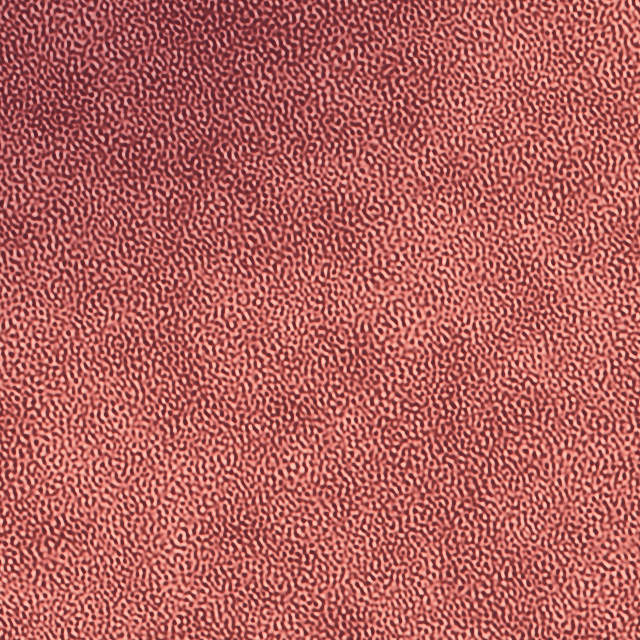
Reproduce this texture procedurally as a Shadertoy shader.

```glsl
// Fine pebbled red leather: a maze of small pink ridges and dark creases.
// Many plane waves of similar length sum to a random relief, whose height
// and slope pick a colour from a ramp; broad noise adds uneven light.

const int   WAVES        = 40;
const float GRAIN_FREQ   = 90.0;   // ridges across the canvas
const float FREQ_SPREAD  = 0.34;   // relative spread of ridge sizes
const float GRAIN_ANGLE  = 0.40;   // direction across the favoured creases
const float ANISOTROPY   = 0.40;
const float WARP_FREQ    = 9.0;
const float WARP_AMOUNT  = 0.012;
const float FINE_FREQ    = 230.0;
const float FINE_AMOUNT  = 0.45;
const float MOTTLE_FREQ  = 11.0;
const float MOTTLE       = 0.40;
const float SHADE_DROP   = 0.42;   // tone lost in the shaded corner
const vec2  LIGHT_DIR    = vec2(-0.6, 0.8);
const vec3  RIM_TINT     = vec3(0.045, -0.010, -0.022);
const vec3  SHADE_TINT   = vec3(0.90, 0.87, 0.96);

// Colours from crease to crest, each with its rank in brightness.
const int TONES = 7;
const vec3 TONE[TONES] = vec3[TONES](
    vec3(0.38, 0.14, 0.17), vec3(0.47, 0.20, 0.22), vec3(0.56, 0.22, 0.21),
    vec3(0.735, 0.36, 0.35), vec3(0.90, 0.51, 0.47), vec3(0.95, 0.65, 0.59),
    vec3(1.00, 0.78, 0.71));
const float RANK[TONES] = float[TONES](0.0, 0.13, 0.28, 0.46, 0.72, 0.91, 1.0);

const float PI = 3.14159;

float hash(vec2 p) {
    vec3 q = fract(vec3(p.xyx) * 0.1031);
    q += dot(q, q.yzx + 33.33);
    return fract((q.x + q.y) * q.z);
}

// Smooth value noise, from 0 to 1.
float noise(vec2 p) {
    vec2 cell = floor(p), f = fract(p);
    f = f * f * (3.0 - 2.0 * f);
    float low  = mix(hash(cell), hash(cell + vec2(1, 0)), f.x);
    float high = mix(hash(cell + vec2(0, 1)), hash(cell + vec2(1, 1)), f.x);
    return mix(low, high, f.y);
}

// Relief of unit variance: x is the height, y the slope towards the light.
vec2 relief(vec2 p) {
    vec2 sum = vec2(0.0);
    float power = 0.0;
    for (int i = 0; i < WAVES; i++) {
        float n = float(i);
        float angle = PI * (n + hash(vec2(n, 3.0))) / float(WAVES);
        float spread = 2.0 * hash(vec2(n, 17.0)) - 1.0;
        float freq = GRAIN_FREQ * (1.0 + FREQ_SPREAD * spread);
        float weight = 1.0 + ANISOTROPY * cos(2.0 * (angle - GRAIN_ANGLE));
        vec2 dir = vec2(cos(angle), sin(angle));
        float phase = 2.0 * PI * (freq * dot(dir, p) + hash(vec2(n, 41.0)));
        sum += weight * vec2(cos(phase), sin(phase) * dot(dir, LIGHT_DIR));
        power += 0.5 * weight * weight;
    }
    return sum / sqrt(power);
}

vec3 toneRamp(float rank) {
    vec3 color = TONE[0];
    for (int i = 1; i < TONES; i++) {
        float t = (rank - RANK[i - 1]) / (RANK[i] - RANK[i - 1]);
        color = mix(color, TONE[i], clamp(t, 0.0, 1.0));
    }
    return color;
}

void mainImage(out vec4 fragColor, in vec2 fragCoord) {
    vec2 uv = fragCoord / iResolution.xy;
    vec2 p = fragCoord / iResolution.y;

    // Bend the grain so that its direction wanders.
    vec2 bend = vec2(noise(p * WARP_FREQ), noise(p * WARP_FREQ + 57.0)) - 0.5;
    vec2 grain = relief(p + WARP_AMOUNT * bend);

    // Dim, cooler light towards the upper left.
    float shade = smoothstep(0.55, 1.15, uv.y + 0.25 * (1.0 - uv.x))
                * smoothstep(1.0, 0.25, uv.x);
    float mottle = noise(p * MOTTLE_FREQ + 9.0) + noise(p * MOTTLE_FREQ * 2.7) - 1.0;
    float fine = noise(p * FINE_FREQ) - 0.5;

    float tone = grain.x + FINE_AMOUNT * fine + MOTTLE * mottle
               + 0.08 - SHADE_DROP * shade;

    // The logistic curve turns the tone into an even brightness rank.
    float rank = 1.0 / (1.0 + exp(-1.7 * tone));
    vec3 color = toneRamp(rank) + RIM_TINT * clamp(1.4 * grain.y, -1.0, 1.0);
    color *= mix(vec3(1.0), SHADE_TINT, shade);

    fragColor = vec4(clamp(color, 0.0, 1.0), 1.0);
}
```
